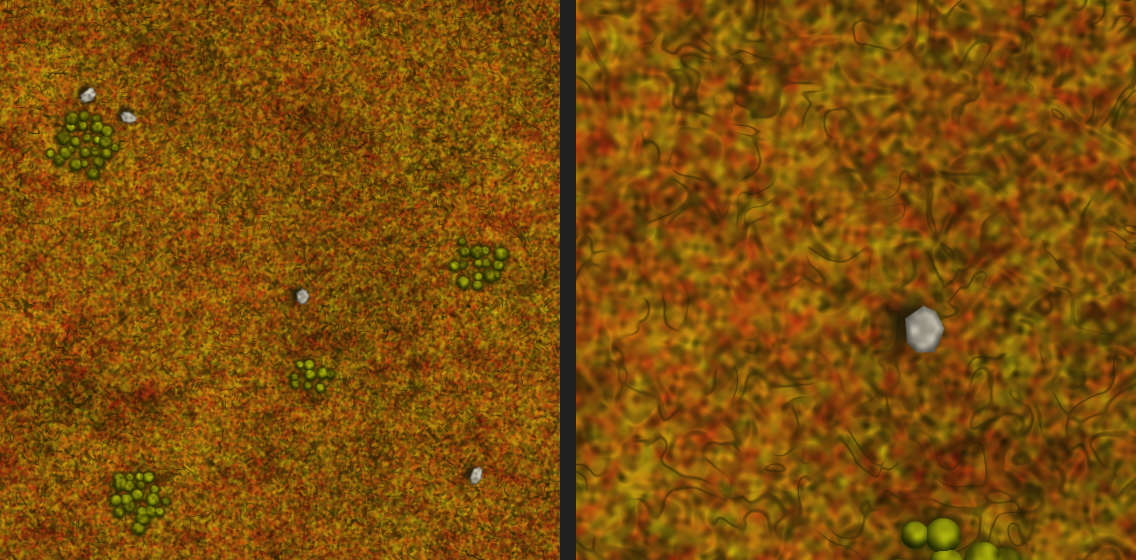
Left, the full canvas; right, a detail of the centre.
This texture is drawn by a WebGL 2 fragment shader. Its source:

```glsl
#version 300 es
precision highp float;

uniform vec2 u_resolution;
out vec4 fragColor;

float hash(vec2 p) {
  vec3 q = fract(p.xyx * 0.1031);
  q += dot(q, q.yzx + 33.33);
  return fract((q.x + q.y) * q.z);
}

vec2 hash2(vec2 p) {
  return vec2(hash(p), hash(p + 71.7));
}

float noise(vec2 p) {
  vec2 i = floor(p), f = fract(p);
  f = f * f * (3.0 - 2.0 * f);
  float low = mix(hash(i), hash(i + vec2(1, 0)), f.x);
  float high = mix(hash(i + vec2(0, 1)), hash(i + vec2(1, 1)), f.x);
  return mix(low, high, f.y);
}

mat2 rotation(float angle) {
  float c = cos(angle), s = sin(angle);
  return mat2(c, s, -s, c);
}

float fbm(vec2 p) {
  float sum = 0.0, amplitude = 0.5;
  for (int i = 0; i < 4; i++) {
    sum += amplitude * noise(p);
    p = rotation(0.65) * p * 2.03 + 19.1;
    amplitude *= 0.5;
  }
  return sum / 0.9375;
}

// Distance from the midline of a warped noise: small along curled lines
float curls(vec2 p, float warp) {
  vec2 bend = vec2(noise(p * 0.6 + 5.3), noise(p * 0.6 + 41.9)) - 0.5;
  return abs(2.0 * noise(rotation(0.5) * (p + warp * bend)) - 1.0);
}

vec3 ground(vec2 uv) {
  vec2 wide = uv * vec2(1.0, 1.4);
  float patches = fbm(wide * 5.0 + 3.0) - 0.5;
  float clumps = fbm(wide * 26.0 + 60.0) - 0.5;
  float grain = noise(rotation(0.9) * uv * 225.0) - 0.5;

  float tone = 0.65 * (0.36 - curls(uv * 100.0, 2.5)) + 1.05 * grain
             + 0.5 * clumps + 0.6 * patches;
  float red = smoothstep(0.57, 0.76, fbm(wide * 15.0 + 130.0));
  float warmth = 0.34 * (noise(rotation(0.3) * uv * 120.0 + 210.0) - 0.5)
               + 0.24 * (noise(rotation(1.2) * uv * 200.0 + 330.0) - 0.5)
               + 0.2 * (fbm(wide * 8.0 + 90.0) - 0.5);

  float brightness = 0.53 * (1.0 + 0.62 * tone) * (1.0 - 0.1 * red);
  float greenRatio = 0.615 + warmth - 0.12 * red - 0.06 * min(tone, 0.0);
  vec3 color = brightness * vec3(1.0, greenRatio, 0.075);

  // Short dark gaps between the grains
  float gap = 1.0 - smoothstep(0.02, 0.26, curls(uv * 75.0 + 700.0, 3.0));
  gap *= smoothstep(0.4, 0.7, noise(uv * 50.0 + 810.0) - 0.4 * patches);
  color = mix(color, vec3(0.17, 0.13, 0.012), 0.5 * gap);

  // Broken dark crevices
  float line = abs(fbm(wide * 17.0 + 400.0) - 0.5);
  float crevice = 1.0 - smoothstep(0.002, 0.04, line);
  crevice *= smoothstep(0.42, 0.68, fbm(uv * 9.0 + 510.0));
  crevice *= smoothstep(0.35, 0.75, noise(uv * 130.0 + 620.0));
  return mix(color, vec3(0.14, 0.12, 0.01), 0.75 * crevice);
}

// Likelihood of a moss bead at a point
float mossDensity(vec2 p) {
  float density = 0.0;
  for (int i = 0; i < 4; i++) {
    float k = float(i);
    vec2 center = fract(vec2(0.15, 0.74) + k * vec2(0.70, 0.79));
    float size = mix(0.075, 0.034, fract(k * 0.37));
    density = max(density, 1.0 - length((p - center) * vec2(1.0, 1.15)) / size);
  }
  return density;
}

vec3 addMoss(vec3 color, vec2 uv, float scale, float pixel) {
  vec2 p = uv * scale, cell = floor(p);
  float top = 0.0, shadow = 0.0, cover = 0.0;
  vec3 bead = vec3(0.0);
  for (int y = -1; y <= 1; y++) {
    for (int x = -1; x <= 1; x++) {
      vec2 id = cell + vec2(x, y);
      vec2 center = id + 0.5 + 0.6 * (hash2(id) - 0.5);
      if (mossDensity(center / scale) <= 0.04 + 0.4 * hash(id + 13.7)) continue;
      float radius = mix(0.42, 0.72, hash(id + 47.1));
      vec2 offset = (p - center) / radius;
      float d = length(offset);
      shadow = max(shadow, 1.0 - smoothstep(0.8, 1.6, d));
      float height = radius * sqrt(max(1.0 - d * d, 0.0));
      if (height > top) {
        top = height;
        float light = clamp(1.0 - length(offset - vec2(0.1, 0.25)) * 0.85, 0.0, 1.0);
        vec3 lit = mix(vec3(0.42, 0.41, 0.02), vec3(0.62, 0.64, 0.04), hash(id + 29.3));
        bead = mix(vec3(0.12, 0.16, 0.005), lit, smoothstep(0.0, 0.75, light));
        cover = 1.0 - smoothstep(1.0 - 2.0 * pixel * scale / radius, 1.0, d);
      }
    }
  }
  bead *= 0.7 + 0.6 * noise(uv * 190.0);
  color = mix(color, vec3(0.13, 0.14, 0.01), 0.65 * shadow);
  return mix(color, bead, 0.9 * cover);
}

// Faceted pebble with a soft shadow on its upper left
vec3 addStone(vec3 color, vec2 offset, float seed, float size, float pixel) {
  vec2 q = rotation(seed * 2.3 - 0.5) * offset * vec2(0.85, 1.15);
  float edge = -1.0;
  for (int i = 0; i < 7; i++) {
    float k = float(i), angle = k * 0.8976;
    float reach = size * mix(0.7, 1.15, hash(vec2(k, seed + 8.0)));
    edge = max(edge, dot(q, vec2(cos(angle), sin(angle))) - reach);
  }
  float shade = 1.0 - smoothstep(0.5, 1.8, length(offset - size * vec2(-0.5, 0.3)) / size);
  color = mix(color, vec3(0.10, 0.085, 0.03), 0.8 * shade);
  float light = 0.64 + 0.12 * dot(offset, vec2(0.6, 0.5)) / size;
  light += 0.3 * (noise(offset * 190.0 + seed * 31.0) - 0.5);
  light *= mix(0.6, 1.0, smoothstep(0.0, 0.35 * size, -edge));
  vec3 stone = light * vec3(1.06, 1.03, 0.93);
  return mix(color, stone, 1.0 - smoothstep(-pixel, pixel, edge));
}

void main() {
  float pixel = 1.0 / min(u_resolution.x, u_resolution.y);
  vec2 uv = gl_FragCoord.xy * pixel;
  vec3 color = addMoss(ground(uv), uv, 50.0, pixel);
  for (int i = 0; i < 4; i++) {
    float k = float(i);
    vec2 center = fract(vec2(0.16, 0.83) + k * vec2(0.69, 0.32));
    color = addStone(color, uv - center, k, 0.013, pixel);
  }
  fragColor = vec4(clamp(color, 0.0, 1.0), 1.0);
}
```
